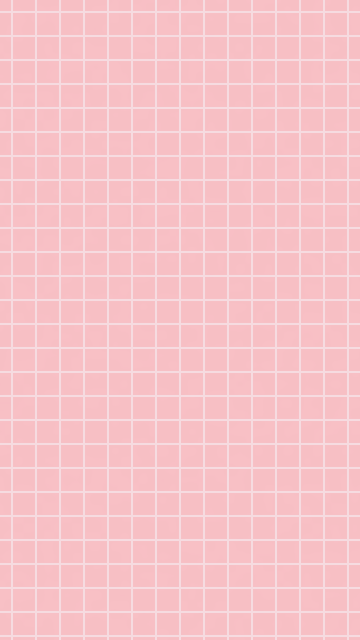
Give the GLSL for this pattern, as a WebGL 1 fragment shader.

```glsl
precision highp float;
// Thin soft white square grid on pale pink paper with very faint mottling.

uniform vec2 u_resolution;

#define COLUMNS 15.0
#define GRID_OFFSET 0.5
#define LINE_WIDTH 0.045
#define FRINGE_WIDTH 0.10
#define FRINGE_AMOUNT 0.6
#define MOTTLE_SCALE 2.5
#define MOTTLE_AMOUNT 0.006
#define PAPER_COLOR vec3(0.970, 0.750, 0.770)
#define FRINGE_COLOR vec3(0.950, 0.780, 0.810)
#define LINE_COLOR vec3(0.970, 0.935, 0.945)

float hash(vec2 p) {
  return fract(sin(dot(p, vec2(127.1, 311.7))) * 43758.5453);
}

float valueNoise(vec2 p) {
  vec2 i = floor(p);
  vec2 f = fract(p);
  f = f * f * (3.0 - 2.0 * f);
  float low = mix(hash(i), hash(i + vec2(1.0, 0.0)), f.x);
  float high = mix(hash(i + vec2(0.0, 1.0)), hash(i + vec2(1.0, 1.0)), f.x);
  return mix(low, high, f.y);
}

// Coverage of a grid line of the given width, per axis, merged at crossings.
float lineCoverage(vec2 lineDistance, float width, float softness) {
  vec2 coverage = 1.0 - smoothstep(0.5 * width - softness, 0.5 * width + softness, lineDistance);
  return max(coverage.x, coverage.y);
}

void main() {
  // Cell units, measured from the top left corner.
  float cellsPerPixel = COLUMNS / u_resolution.x;
  vec2 cell = vec2(gl_FragCoord.x, u_resolution.y - gl_FragCoord.y) * cellsPerPixel;

  // Distance to the nearest vertical and horizontal line.
  vec2 lineDistance = abs(fract(cell - GRID_OFFSET + 0.5) - 0.5);
  float softness = 0.6 * cellsPerPixel;

  // Paper, cool fringe beside the lines, then the lines.
  float mottle = valueNoise(cell * MOTTLE_SCALE) - 0.5;
  vec3 color = PAPER_COLOR + mottle * MOTTLE_AMOUNT;
  float fringe = lineCoverage(lineDistance, FRINGE_WIDTH, softness);
  color = mix(color, FRINGE_COLOR, fringe * FRINGE_AMOUNT);
  color = mix(color, LINE_COLOR, lineCoverage(lineDistance, LINE_WIDTH, softness));

  gl_FragColor = vec4(color, 1.0);
}
```
